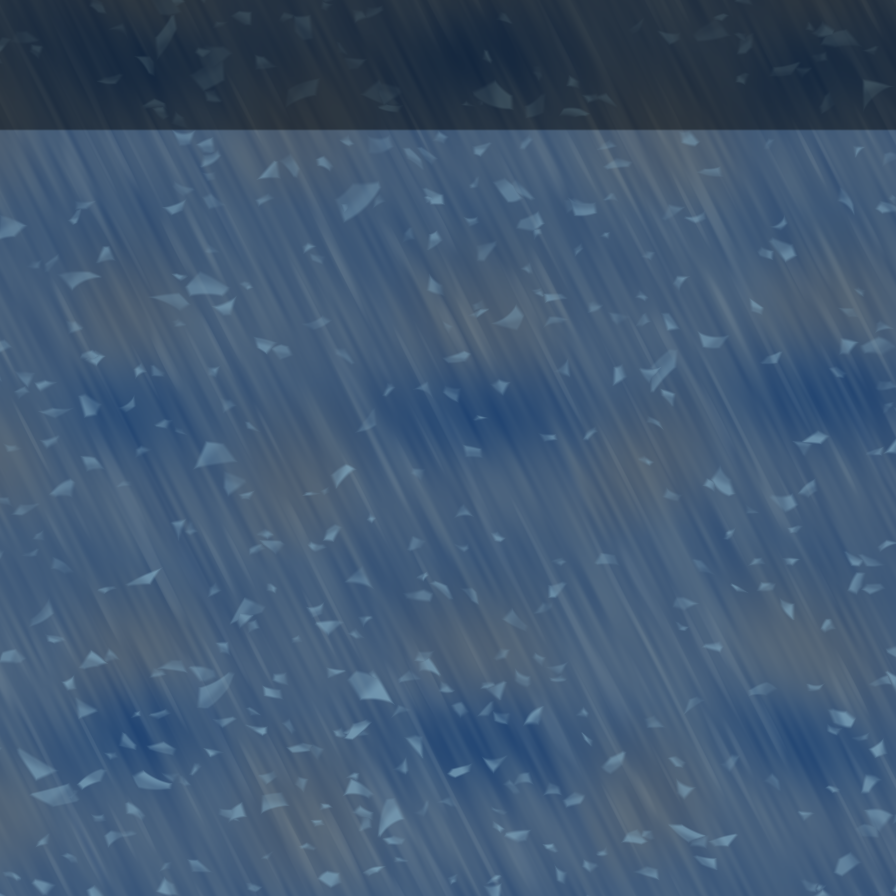
A WebGL 2 fragment shader for this texture:

```glsl
#version 300 es
precision highp float;
// Slate-blue surface with repeating deep blue pools and warm grey patches,
// brushed by slanted noise streaks, strewn with pale angular flakes cut from
// random half planes, and shaded by a dark band along the top.
uniform vec2 u_resolution;
out vec4 fragColor;

const float TAU = 6.2831853;

float hash(vec2 p) {
    return fract(sin(dot(p, vec2(127.1, 311.7))) * 43758.5453);
}

float noise(vec2 p) {
    vec2 i = floor(p), f = fract(p);
    f = f * f * (3.0 - 2.0 * f);
    return mix(mix(hash(i), hash(i + vec2(1, 0)), f.x),
               mix(hash(i + vec2(0, 1)), hash(i + vec2(1, 1)), f.x), f.y);
}

// Opacity of one flake; q is the offset from its centre in cell units
float flake(vec2 q, vec2 id, float radius, float soft) {
    float turn = (hash(id + 3.1) - 0.5) * 1.5;
    q = mat2(cos(turn), sin(turn), -sin(turn), cos(turn)) * q;
    q *= vec2(0.85, 1.0 + 0.7 * hash(id + 5.7));
    q.y += (hash(id + 8.3) - 0.5) * 0.6 * q.x * q.x / radius;

    float d = length(q) - 1.7 * radius;
    for (int k = 0; k < 4; k++) {
        vec2 key = id + 11.3 * float(k + 1);
        float a = float(k) * TAU / 4.0 + (hash(key) - 0.5) * 1.5;
        float reach = radius * (0.4 + 0.7 * hash(key + 0.7));
        d = max(d, dot(q, vec2(cos(a), sin(a))) - reach);
    }
    // Two facets of unequal brightness
    float crease = TAU * hash(id + 2.9);
    float side = dot(q, vec2(cos(crease), sin(crease))) / radius;
    float facet = mix(0.5, 1.0, smoothstep(-0.5, 0.4, side));
    return smoothstep(soft, -soft, d) * facet;
}

// Scatter of flakes, at most one to a cell, thinned into loose clusters
float flakes(vec2 p, float cells, float seed) {
    vec2 g = p * cells;
    float cover = 0.0;
    for (int j = -1; j <= 1; j++) {
        for (int i = -1; i <= 1; i++) {
            vec2 cell = floor(g) + vec2(i, j);
            vec2 id = cell + seed;
            float density = 1.3 * noise(cell / cells * 6.0 + seed) - 0.1;
            if (hash(id + 0.3) > density) continue;
            vec2 centre = cell + vec2(hash(id + 1.9), hash(id + 4.4));
            float radius = mix(0.1, 0.24, pow(hash(id + 6.2), 1.6));
            float strength = mix(0.35, 1.0, hash(id + 7.5));
            cover = max(cover, strength * flake(g - centre, id, radius, 0.0024 * cells));
        }
    }
    return cover;
}

void main() {
    vec2 p = gl_FragCoord.xy / u_resolution;

    // Slanted frame: x runs across the streaks, y along them
    vec2 s = vec2(dot(p, vec2(0.89, 0.45)), dot(p, vec2(0.45, -0.89)));
    float fine = noise(s * vec2(170.0, 13.0)) - 0.5;
    float broad = noise(s * vec2(80.0, 7.0) + 17.0) - 0.5;

    // Pools and warm patches on a gently warped lattice
    vec2 w = p + 0.05 * (vec2(noise(p * 5.0), noise(p * 5.0 + 31.0)) - 0.5);
    w.x += 0.012 * broad;
    vec2 wave = 0.5 + 0.5 * cos(TAU * (w - vec2(0.14, 0.165)) / 0.385);
    float pool = pow(wave.y, 5.0) * (0.25 + 0.75 * wave.x * wave.x);
    pool += 0.4 * pow(1.0 - wave.y, 4.0) * (0.3 + 0.7 * wave.x);
    vec2 lattice = cos(TAU * (w - vec2(0.34, 0.10)) / 0.385);
    float warm = max(lattice.x * lattice.y, 0.0);

    vec3 col = mix(vec3(0.277, 0.372, 0.480), vec3(0.322, 0.382, 0.445), 0.85 * warm);
    col = mix(col, vec3(0.135, 0.275, 0.450), 0.78 * pool);

    // Streaks: light ones lean to tan, dark ones to blue
    col += vec3(0.060, 0.052, 0.030) * fine + vec3(0.050, 0.042, 0.020) * broad;
    float glint = smoothstep(0.68, 0.95, noise(s * vec2(130.0, 9.0) + 53.0));
    col += vec3(0.045, 0.040, 0.028) * glint;
    col *= 1.04 - 0.06 * p.y;

    // Large and small flakes, fainter toward the top
    float cover = max(flakes(p, 14.0, 20.0), 0.9 * flakes(p, 23.0, 70.0));
    col = mix(col, vec3(0.51, 0.67, 0.76), cover * mix(0.82, 0.55, p.y));

    // Dark band with a crisp lower edge
    float band = smoothstep(0.8535, 0.8565, p.y);
    col = mix(col, col * vec3(0.56, 0.56, 0.555), band);

    fragColor = vec4(col, 1.0);
}
```
